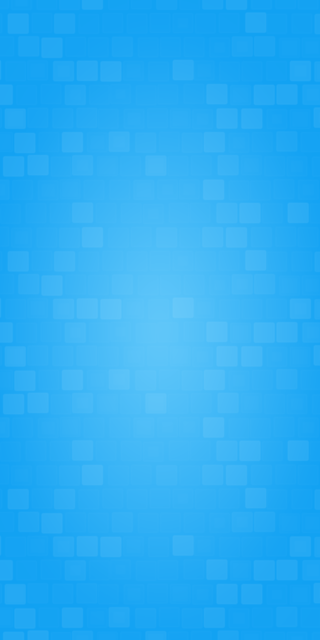
Give the GLSL for this background, as a Shadertoy shader.

```glsl
// Blue wall of softly lit rounded tiles with an oval glow in the middle.

#define PITCH 0.0743          // tile spacing, in canvas widths
#define FIRST_ROW 0.48        // row shift below the top edge, in tiles
#define ROW_PERIOD 10.0       // rows before the pattern repeats
#define TILE_HALF vec2(0.445, 0.43)
#define JITTER vec2(0.07, 0.035)
#define FAINT 0.012
#define BRIGHT 0.075
#define GLOW_CENTER vec2(0.5, 0.485)
#define GLOW_RADIUS vec2(0.55, 0.47)

const vec3 EDGE_BLUE = vec3(0.065, 0.632, 0.95);
const vec3 GLOW_BLUE = vec3(0.40, 0.79, 0.98);

// Three random values in 0..1 from a tile index
vec3 hash3(vec2 tile) {
    uvec3 v = uvec3(ivec3(ivec2(tile) + 16, 7));
    v = v * 1664525u + 1013904u;
    v.x += v.y * v.z; v.y += v.z * v.x; v.z += v.x * v.y;
    v ^= v >> 16u;
    v.x += v.y * v.z; v.y += v.z * v.x; v.z += v.x * v.y;
    return vec3(v >> 8u) / 16777216.0;
}

float roundedBox(vec2 p, vec2 halfSize, float radius) {
    vec2 q = abs(p) - halfSize + radius;
    return length(max(q, 0.0)) + min(max(q.x, q.y), 0.0) - radius;
}

// Opacity of the pale tiles at a point measured in tile units
float tileLight(vec2 p, float pixel) {
    float row = floor(p.y);
    float patternRow = mod(row, ROW_PERIOD);
    float shift = 0.70 - 0.028 * patternRow + 0.5 * mod(patternRow, 2.0);
    float nearest = floor(p.x - shift + 0.5);
    float light = 0.0;
    for (int i = -1; i <= 1; i++) {
        float column = nearest + float(i);
        vec3 rnd = hash3(vec2(column, patternRow));
        vec3 detail = hash3(vec2(column + 40.0, patternRow));
        vec2 local = p - vec2(column + shift, row + 0.5);
        local -= (rnd.xy - 0.5) * 2.0 * JITTER;

        float d = roundedBox(local, TILE_HALF, 0.09);
        float fill = 1.0 - smoothstep(-pixel, pixel, d);
        float rim = 1.0 - smoothstep(0.0, pixel + 0.03, abs(d + 0.03));
        float strength = mix(FAINT, BRIGHT, smoothstep(0.52, 0.85, rnd.z));

        // Some tiles carry a faint inner panel
        float panel = roundedBox(local, TILE_HALF * mix(0.45, 0.8, detail.y), 0.05);
        float inner = (1.0 - smoothstep(-pixel, pixel, panel)) * step(0.7, detail.x);
        light = max(light, fill * (strength + 0.008 * rim + 0.012 * inner));
    }
    return light;
}

void mainImage(out vec4 fragColor, in vec2 fragCoord) {
    vec2 uv = fragCoord / iResolution.xy;

    // Oval glow, rounded off at its peak and rim
    vec2 fromCenter = (uv - GLOW_CENTER) / GLOW_RADIUS;
    float falloff = 1.0 - sqrt(dot(fromCenter, fromCenter) + 0.01);
    float glow = 0.5 * (falloff + sqrt(falloff * falloff + 0.006));
    vec3 color = mix(EDGE_BLUE, GLOW_BLUE, glow);

    // Tile wall, counted downward from the top edge
    vec2 wall = vec2(fragCoord.x, iResolution.y - fragCoord.y) / (iResolution.x * PITCH);
    wall.y -= FIRST_ROW;
    float pixel = 1.0 / (iResolution.x * PITCH);
    color = mix(color, vec3(1.0), tileLight(wall, pixel));

    fragColor = vec4(color, 1.0);
}
```
